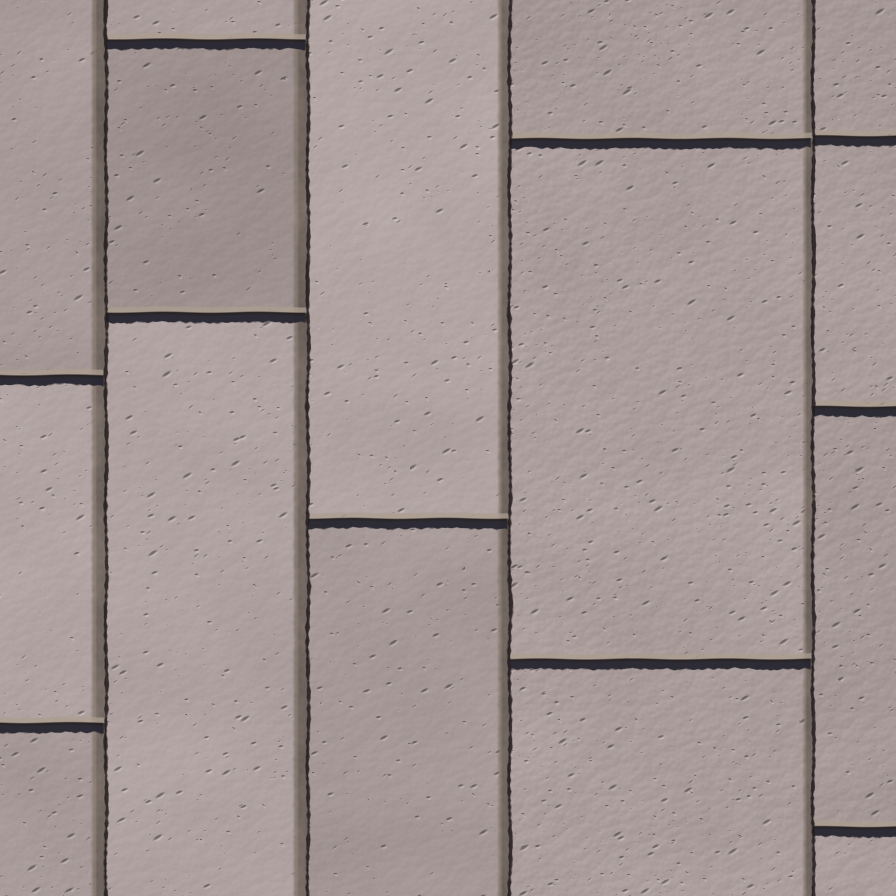
Write a WebGL 2 fragment shader that draws this texture.

```glsl
#version 300 es
precision highp float;

uniform vec2 u_resolution;
out vec4 fragColor;

const vec3 SLAB_DARK = vec3(0.59, 0.54, 0.53);
const vec3 SLAB_LIGHT = vec3(0.71, 0.66, 0.655);
const vec3 BEVEL = vec3(0.43, 0.385, 0.36);
const vec3 RIM = vec3(0.67, 0.615, 0.56);
const vec3 SHADOW = vec3(0.15, 0.145, 0.185);
const vec3 CREVICE = vec3(0.13, 0.11, 0.11);

// Layout per column: right edge, bevel width, joint heights, slab tones from the top
const float RIGHT_EDGE[5] = float[5](0.1185, 0.3438, 0.569, 0.9076, 1.3);
const float BEVEL_WIDTH[5] = float[5](0.017, 0.017, 0.014, 0.012, 0.012);
const vec3 JOINTS[5] = vec3[5](
    vec3(0.577, 0.189, -1.0), vec3(0.952, 0.647, -1.0), vec3(0.417, -1.0, -1.0),
    vec3(0.841, 0.260, -1.0), vec3(0.844, 0.542, 0.073));
const vec4 TONES[5] = vec4[5](
    vec4(0.5, 0.8, 0.5, 0.5), vec4(0.55, 0.2, 0.75, 0.5), vec4(0.85, 0.45, 0.5, 0.5),
    vec4(0.5, 0.66, 0.62, 0.5), vec4(0.42, 0.55, 0.45, 0.65));

vec2 hash2(vec2 p) {
    vec3 q = fract(p.xyx * vec3(0.1031, 0.1030, 0.0973));
    q += dot(q, q.yzx + 33.33);
    return fract((q.xx + q.yz) * q.zy);
}

// Distance to the nearest scattered point
float cellular(vec2 p) {
    vec2 cell = floor(p);
    float nearest = 2.0;
    for (int y = -1; y <= 1; y++)
        for (int x = -1; x <= 1; x++) {
            vec2 c = cell + vec2(x, y);
            nearest = min(nearest, length(c + hash2(c) - p));
        }
    return nearest;
}

// Slanted lighting of cellular bumps
float relief(vec2 p) {
    return cellular(p + vec2(-0.12, 0.22)) - cellular(p);
}

// Smooth blotches from warped sines
float mottle(vec2 p) {
    float sum = 0.0, weight = 0.5;
    for (int i = 0; i < 5; i++) {
        sum += weight * sin(p.x + 1.7 * sin(p.y * 0.8)) * sin(p.y + 1.3 * sin(p.x * 0.7));
        p = mat2(1.5, 0.9, -0.9, 1.5) * p + 2.7;
        weight *= 0.6;
    }
    return sum;
}

// Scattered chips: x is the dark hollow, y its lit lip
vec2 chips(vec2 p, float density) {
    vec2 cell = floor(p), mark = vec2(0.0);
    for (int y = -1; y <= 1; y++)
        for (int x = -1; x <= 1; x++) {
            vec2 c = cell + vec2(x, y), kind = hash2(c + 71.0);
            vec2 d = p - c - hash2(c);
            d.y -= (kind.y - 0.35) * d.x;
            float radius = mix(0.07, 0.21, kind.y * kind.y);
            vec2 gap = vec2(length(d * vec2(0.6, 1.3)),
                            length((d + vec2(-0.08, 0.15)) * vec2(0.6, 1.2)));
            mark = max(mark, step(kind.x, density) * (1.0 - smoothstep(radius * 0.3, radius, gap)));
        }
    return mark;
}

// Soft-edged interval from lo to hi
float band(float v, float lo, float hi, float soft) {
    return smoothstep(lo - soft, lo + soft, v) * (1.0 - smoothstep(hi - soft, hi + soft, v));
}

void main() {
    vec2 p = gl_FragCoord.xy / u_resolution;
    float soft = max(0.0011, 0.7 / min(u_resolution.x, u_resolution.y));
    float ragged = cellular(p * 110.0) - 0.5;

    // Find the column, its slab and the closest joint
    int col = 0;
    float seam = 1.0;
    for (int i = 0; i < 4; i++) {
        col += int(p.x > RIGHT_EDGE[i]);
        seam = min(seam, abs(p.x - RIGHT_EDGE[i] + 0.0008 * sin(p.y * 47.0 + float(i))));
    }
    int row = 0;
    float rise = 1.0;
    for (int i = 0; i < 3; i++) {
        float d = p.y - JOINTS[col][i] + 0.0006 * sin(p.x * 60.0);
        row += int(d < 0.0);
        if (abs(d) < abs(rise)) rise = d;
    }
    float toRight = RIGHT_EDGE[col] - p.x;
    vec2 slabShift = 9.0 * hash2(vec2(col, row) + 5.0);

    // Slab face
    float tone = TONES[col][row] + 0.2 * mottle(p * vec2(9.0, 13.0) + slabShift);
    vec3 color = mix(SLAB_DARK, SLAB_LIGHT, tone);
    float rough = col > 2 ? 1.0 : 0.6;
    vec2 slanted = vec2(p.x, p.y - 0.25 * p.x);
    color += rough * (0.055 * relief(slanted * vec2(48.0, 85.0)) + 0.05 * relief(p * 150.0));
    float patchiness = 0.75 + 0.6 * mottle(p * 11.0 + 4.0);
    vec2 chip = chips(p * vec2(52.0, 60.0), 0.42 * rough * patchiness)
              + 0.6 * chips(p * 95.0 + 13.0, 0.3 * rough * patchiness);
    color += 0.07 * chip.y;
    color *= 1.0 - 0.36 * min(chip.x, 1.0);

    // Sloped right side of each slab
    float width = BEVEL_WIDTH[col];
    float slope = 1.0 - smoothstep(width - 0.004, width + 0.001, toRight + 0.001 * ragged);
    vec3 side = BEVEL * (1.0 + 0.12 * mottle(p * vec2(60.0, 25.0)) + 0.1 * ragged);
    side = mix(side, RIM, 0.35 * band(toRight, width * 0.65, width, 0.0015));
    color = mix(color, side, 0.92 * slope);

    // Pale lower rim and the shadow under it
    color = mix(color, RIM, 0.75 * band(rise, 0.004, 0.0105, 0.0013));
    float lower = -0.0065 + 0.003 * ragged;
    float shade = band(rise, lower, 0.0045, soft) * smoothstep(0.001, 0.004, toRight);
    color = mix(color, mix(CREVICE, SHADOW, smoothstep(0.004, 0.0, rise)), 0.95 * shade);

    // Thin ragged crevice between columns
    float crack = 1.0 - smoothstep(-soft, soft, seam - 0.0019 - 0.0024 * ragged);
    color = mix(color, CREVICE, 0.88 * crack);

    fragColor = vec4(clamp(color, 0.0, 1.0), 1.0);
}
```
